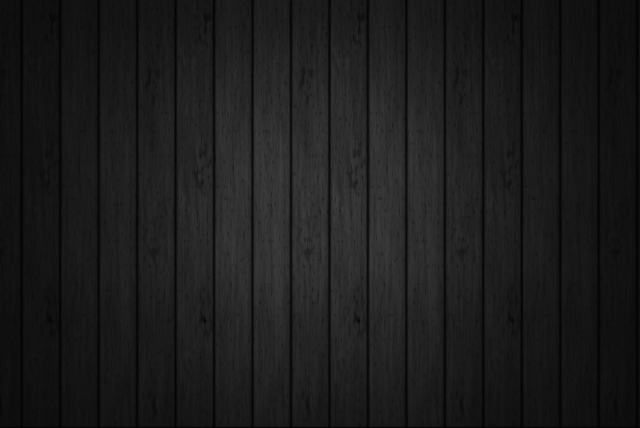
A Shadertoy shader for this texture:

```glsl
vec2 gradientAt(vec2 cell) {
    vec3 h = fract(cell.xyx * vec3(0.1031, 0.1030, 0.0973));
    h += dot(h, h.yzx + 33.33);
    float angle = 6.2832 * fract((h.x + h.y) * h.z);
    return vec2(cos(angle), sin(angle));
}

float gradientNoise(vec2 p) {
    vec2 i = floor(p), f = fract(p);
    vec2 u = f * f * f * (f * (f * 6.0 - 15.0) + 10.0);
    float a = dot(gradientAt(i), f);
    float b = dot(gradientAt(i + vec2(1, 0)), f - vec2(1, 0));
    float c = dot(gradientAt(i + vec2(0, 1)), f - vec2(0, 1));
    float d = dot(gradientAt(i + vec2(1, 1)), f - vec2(1, 1));
    return mix(mix(a, b, u.x), mix(c, d, u.x), u.y);
}

// Vertical fibres: octaves stretched along the board
float woodGrain(vec2 p) {
    float sum = 0.0, weight = 0.42;
    vec2 scale = vec2(9.0, 5.0);
    p.x += 0.05 * gradientNoise(p * vec2(3.0, 9.0));
    for (int octave = 0; octave < 4; octave++) {
        sum += weight * gradientNoise(p * scale + float(octave) * 17.3);
        scale *= vec2(1.75, 2.3);
        weight *= 0.85;
    }
    return sum;
}

// Dark flecks gathered around a centre that recurs up the board
float fleckPatch(vec2 p, vec2 center, float period) {
    float dy = (fract((p.y - center.y) / period + 0.5) - 0.5) * period;
    float patchMask = exp(-pow((p.x - center.x) / 0.25, 2.0) - pow(dy / 0.055, 2.0));
    float fleck = gradientNoise(p * vec2(8.0, 38.0) + 41.0);
    return patchMask * smoothstep(-0.05, 0.35, fleck);
}

void mainImage(out vec4 fragColor, in vec2 fragCoord) {
    vec2 uv = fragCoord / iResolution.xy;

    // Boards, with four kinds in rotation
    float board = (uv.x - 0.0339) / 0.0601;
    float kind = mod(floor(board), 4.0);
    float across = fract(board);
    vec2 p = vec2(across, uv.y);
    vec2 seeded = p + vec2(kind * 13.0, kind * 7.0);

    // Grain, broad stains and fine pores
    float wood = 1.0 + 0.40 * woodGrain(seeded);
    wood += 0.14 * gradientNoise(seeded * vec2(2.5, 6.0) + 5.0);
    float pores = gradientNoise(seeded * vec2(15.0, 70.0) + 80.0);
    wood -= 0.20 * smoothstep(0.18, 0.5, pores);

    // Board tones and worn patches
    wood += 0.05 * cos(1.5708 * (kind - 1.5));
    if (kind < 0.5) {
        wood -= 0.50 * fleckPatch(p, vec2(0.74, 0.60), 0.34);
        wood += 0.22 * fleckPatch(p + vec2(0.0, 3.0), vec2(0.3, 0.62), 0.36);
    } else if (kind > 2.5) {
        wood -= 0.35 * fleckPatch(p, vec2(0.4, 0.43), 0.38);
    }

    // Narrow grooves with soft shadow and a faint lit edge
    float seamDistance = min(across, 1.0 - across) * 0.0601;
    float soften = 0.6 / iResolution.x;
    float groove = 1.0 - smoothstep(0.0008 - soften, 0.0027 + soften, seamDistance);
    wood *= 1.0 - 0.22 * exp(-seamDistance / 0.004);
    wood += 0.10 * exp(-pow((across - 0.10) / 0.05, 2.0));
    wood *= 1.0 - 0.72 * groove;

    // Tall central glow fading to dark sides
    vec2 away = uv - vec2(0.495, 0.52);
    float glow = 0.053 + 0.155 * exp(-9.0 * away.x * away.x - 4.5 * away.y * away.y);
    float shade = glow * max(wood, 0.1);
    shade *= mix(0.3, 1.0, smoothstep(0.0, 0.006, uv.y));

    fragColor = vec4(vec3(shade), 1.0);
}
```
